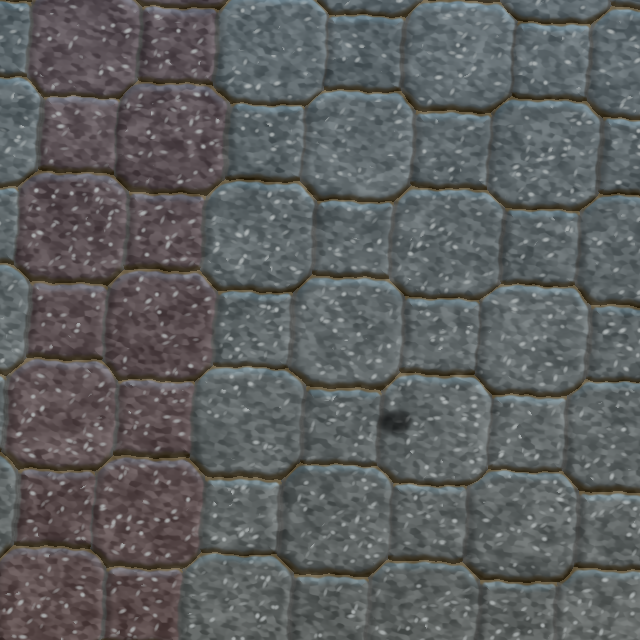
A Shadertoy shader for this texture:

```glsl
// Worn concrete paving: chamfered large blocks alternate with small square ones
// on a slightly skewed checkerboard, with a strip of reddish blocks at the left.
// Block distances shape bevels and joints; cellular noise makes grain and chips.

#define ORIGIN     vec2(0.405, 0.6315)   // centre of one large block
#define STEP_RIGHT vec2(0.1460, -0.0058) // one checkerboard cell across
#define STEP_UP    vec2(0.0091, 0.1458)  // one checkerboard cell up
#define BIG_HALF   0.570                 // half widths, in cells
#define SMALL_HALF 0.390
#define CHAMFER    0.975                 // |x|+|y| limit of the large blocks
#define BEVEL      0.100
#define GRAIN_FREQ 125.0
#define CHIP_FREQ  72.0
#define CHIP_COVER 0.30
#define STAIN      vec2(0.617, 0.340)

const vec3 SLATE = vec3(0.365, 0.395, 0.402);
const vec3 PLUM  = vec3(0.350, 0.302, 0.312);
const vec3 CHIP  = vec3(0.70, 0.72, 0.72);
const vec3 SOIL  = vec3(0.21, 0.175, 0.105);
const vec3 SAND  = vec3(0.42, 0.36, 0.25);
const vec3 DUST  = vec3(0.315, 0.32, 0.315);
const vec3 SKY   = vec3(0.08, 0.125, 0.15);

vec3 hash3(vec2 p) {
    vec3 q = fract(p.xyx * vec3(0.1031, 0.1030, 0.0973));
    q += dot(q, q.yxz + 33.33);
    return fract((q.xxy + q.yzz) * q.zyx);
}

// Smooth cellular grain, -1 to 1
float grain(vec2 p) {
    vec2 base = floor(p);
    float sum = 0.0, total = 0.0;
    for (int y = -1; y <= 1; y++)
    for (int x = -1; x <= 1; x++) {
        vec2 cell = base + vec2(x, y);
        vec3 h = hash3(cell);
        vec2 d = p - cell - h.xy;
        float w = exp(-6.0 * dot(d, d));
        sum += w * (2.0 * h.z - 1.0);
        total += w;
    }
    return sum / total;
}

// Scattered, slanted elliptical chips, 0 to 1
float chips(vec2 p, float cover) {
    vec2 base = floor(p);
    float best = 0.0;
    for (int y = -1; y <= 1; y++)
    for (int x = -1; x <= 1; x++) {
        vec2 cell = base + vec2(x, y);
        vec3 h = hash3(cell + 71.0), k = hash3(cell + 193.0);
        float a = 1.8 * k.x - 0.5;
        vec2 d = p - cell - h.xy;
        d = vec2(cos(a) * d.x + sin(a) * d.y, cos(a) * d.y - sin(a) * d.x);
        d /= vec2(0.35 + 0.35 * k.y, 0.24 + 0.13 * k.z);
        float strength = step(h.z, cover) * (0.35 + 0.65 * k.z);
        best = max(best, strength * (1.0 - smoothstep(0.2, 1.0, length(d))));
    }
    return best;
}

// Signed distance to a block, in cells
float block(vec2 p, bool big) {
    float radius = big ? 0.09 : 0.05;
    vec2 a = abs(p), e = a - (big ? BIG_HALF : SMALL_HALF) + radius;
    float box = length(max(e, 0.0)) + min(max(e.x, e.y), 0.0) - radius;
    float cut = big ? (a.x + a.y - CHAMFER) * 0.7071 : -1.0;
    float blend = max(0.06 - abs(box - cut), 0.0);
    return max(box, cut) + blend * blend / 0.24;
}

void mainImage(out vec4 fragColor, in vec2 fragCoord) {
    vec2 p = fragCoord / iResolution.y;
    vec2 q = inverse(mat2(STEP_RIGHT, STEP_UP)) * (p - ORIGIN);
    q += 0.010 * sin(q.yx * vec2(9.0, 11.0) + 2.0 * sin(q * 5.3)) + 0.006 * sin(q.yx * 31.0);

    // Nearest block, each one slightly shifted
    float d = 9.0;
    vec2 id = vec2(0.0), local = vec2(0.0);
    bool big = false;
    for (int y = -1; y <= 1; y++)
    for (int x = -1; x <= 1; x++) {
        vec2 cell = floor(q + 0.5) + vec2(x, y);
        vec2 l = q - cell - 0.024 * (hash3(cell + 40.0).xy - 0.5);
        bool isBig = mod(cell.x + cell.y, 2.0) < 0.5;
        float dist = block(l, isBig);
        if (dist < d) { d = dist; id = cell; local = l; big = isBig; }
    }
    vec2 h = vec2(0.004, 0.0);
    vec2 normal = vec2(block(local + h.xy, big) - block(local - h.xy, big),
                       block(local + h.yx, big) - block(local - h.yx, big));
    normal /= max(length(normal), 1e-4);
    vec3 rnd = hash3(id + 17.0);

    // Block face: base tone, grain and pale chips
    bool red = id.x > -2.5 && id.x < -0.5;
    vec3 col = red ? PLUM : SLATE;
    col += (p.y - 0.5) * vec3(0.0, 0.025, 0.05) + 0.035 * (rnd.x - 0.5);
    vec2 slanted = vec2(p.x - 0.3 * p.y, p.y + 0.25 * p.x);
    float fine = grain(slanted * GRAIN_FREQ * vec2(0.75, 1.2));
    float broad = grain(p * 38.0);
    col += 0.085 * fine + 0.04 * broad;
    float face = 1.0 - smoothstep(-BEVEL, -0.02, d);
    float cover = CHIP_COVER * (0.6 + 0.6 * rnd.y + 0.5 * broad + (red ? 0.2 : 0.0));
    col = mix(col, CHIP, chips(p * CHIP_FREQ, cover) * (0.2 + 0.7 * face));

    // Bevel: cool light above and right, shade below and left
    float bevel = smoothstep(-BEVEL, -0.015, d);
    col += bevel * (SKY * max(normal.y, 0.0) + 0.055 * max(normal.x, 0.0));
    col *= 1.0 - bevel * (0.22 * max(-normal.y, 0.0) + 0.20 * max(-normal.x, 0.0));
    float lip = smoothstep(-0.055, -0.005, d) * smoothstep(0.2, 0.8, -normal.y);
    col = mix(col, SOIL, 0.75 * lip);

    // Joint: soil under upper blocks, sand over lower ones, dust at the sides
    vec3 filling = mix(SOIL, SAND, smoothstep(-0.3, 0.6, normal.y));
    vec3 joint = mix(DUST, filling, smoothstep(0.15, 0.75, abs(normal.y)));
    joint += 0.05 * fine + 0.05 * broad;
    float soft = max(0.014, 8.0 / iResolution.y);
    col = mix(col, joint, 0.9 * smoothstep(-soft, soft, d));

    // One dark stain
    float spot = length((p - STAIN) * vec2(1.0, 1.4)) + 0.006 * broad;
    col *= 1.0 - 0.55 * (1.0 - smoothstep(0.008, 0.032, spot));
    fragColor = vec4(clamp(col, 0.0, 1.0), 1.0);
}
```
